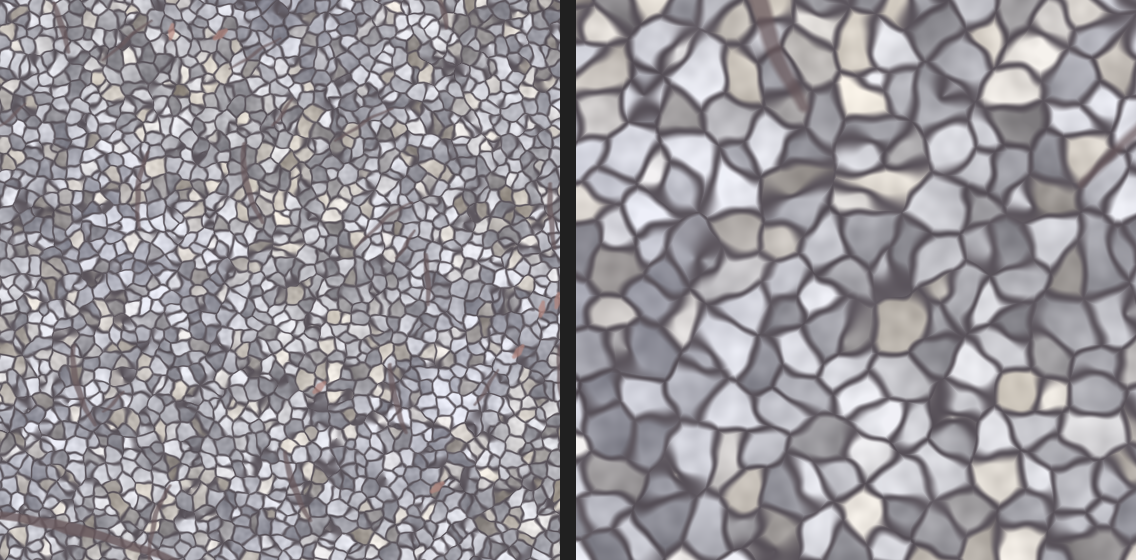
Left, the full canvas; right, a detail of the centre.
Give the GLSL for this texture, as a WebGL 2 fragment shader.

```glsl
#version 300 es
precision highp float;

uniform vec2 u_resolution;
out vec4 fragColor;

const float STONES_ACROSS = 41.0;
const float STONE_STRETCH = 0.32;   // strongest elongation
const float SIZE_SPREAD = 0.26;     // variation of stone radius
const float WARP = 0.22;            // roughness of the outlines
const float GAP_WIDTH = 0.31;       // softness of the dark joints
const float FACET = 0.12;           // tilt shading inside a stone
const vec3 GAP_COLOR = vec3(0.355, 0.33, 0.36);
const vec3 STONE_DARK = vec3(0.53, 0.515, 0.54);
const vec3 STONE_LIGHT = vec3(0.93, 0.92, 0.94);
const vec3 WARM_TINT = vec3(0.025, 0.012, -0.04);
const vec3 COOL_TINT = vec3(-0.015, 0.0, 0.012);
const vec3 TWIG_COLOR = vec3(0.41, 0.345, 0.36);
const vec3 CHIP_COLOR = vec3(0.71, 0.53, 0.50);
const int TWIGS = 20;
const int CHIPS = 7;
const float TWIG_LEAN = 1.2;        // mean direction in radians
const float TAU = 6.2831853;

vec2 hash2(vec2 p) {
    vec3 q = fract(p.xyx * vec3(0.1031, 0.1030, 0.0973));
    q += dot(q, q.yzx + 33.33);
    return fract((q.xx + q.yz) * q.zy);
}

float gradientNoise(vec2 p) {
    vec2 cell = floor(p), f = fract(p);
    vec2 u = f * f * f * (f * (f * 6.0 - 15.0) + 10.0);
    vec2 e = vec2(1.0, 0.0);
    float a = dot(hash2(cell) * 2.0 - 1.0, f);
    float b = dot(hash2(cell + e.xy) * 2.0 - 1.0, f - e.xy);
    float c = dot(hash2(cell + e.yx) * 2.0 - 1.0, f - e.yx);
    float d = dot(hash2(cell + e.xx) * 2.0 - 1.0, f - e.xx);
    return mix(mix(a, b, u.x), mix(c, d, u.x), u.y);
}

mat2 rotation(float angle) {
    float c = cos(angle), s = sin(angle);
    return mat2(c, -s, s, c);
}

// Packed stones: cells of stretched, weighted distance
vec3 gravel(vec2 uv) {
    vec2 p = uv * STONES_ACROSS;
    p += WARP * vec2(gradientNoise(p * 1.4), gradientNoise(p * 1.4 + 40.0));
    vec2 base = floor(p), nearestId = base, nearestOffset = vec2(0.0);
    float nearest = 1e3, second = 1e3;
    for (int y = -2; y <= 2; y++) {
        for (int x = -2; x <= 2; x++) {
            vec2 id = base + vec2(x, y);
            vec2 offset = p - id - hash2(id + 11.0);
            vec2 shape = hash2(id + 57.0);
            float stretch = 1.0 + STONE_STRETCH * shape.y;
            vec2 local = rotation(shape.x * TAU) * offset * vec2(1.0 / stretch, stretch);
            float d = length(local) - SIZE_SPREAD * hash2(id + 91.0).x;
            if (d < nearest) {
                second = nearest;
                nearest = d;
                nearestId = id;
                nearestOffset = offset;
            } else {
                second = min(second, d);
            }
        }
    }

    // Tone, tilt and tint of the stone
    vec2 look = hash2(nearestId + 133.0);
    vec2 tilt = hash2(nearestId + 177.0) * 2.0 - 1.0;
    float tone = look.x + FACET * 2.0 * dot(tilt, nearestOffset);
    tone += 0.22 * gradientNoise(uv * 95.0) + 0.2 * gradientNoise(uv * 5.0 + 9.0);
    vec3 stone = mix(STONE_DARK, STONE_LIGHT, clamp(tone, -0.1, 1.05));
    stone += mix(COOL_TINT, WARM_TINT, smoothstep(0.6, 1.0, look.y));
    stone += WARM_TINT * 0.7 * gradientNoise(uv * 3.0 + 21.0);

    vec3 gap = GAP_COLOR + 0.07 * gradientNoise(uv * 28.0);
    return mix(gap, stone, smoothstep(0.0, GAP_WIDTH, second - nearest));
}

// Coverage of a bent, tapered stroke
float stroke(vec2 p, float angle, float halfLength, float width, float bend) {
    vec2 q = rotation(angle) * p;
    q.y += bend * q.x * q.x + 0.006 * gradientNoise(p * 22.0);
    float along = clamp(q.x, -halfLength, halfLength);
    float taper = width * (1.0 - 0.5 * abs(along) / halfLength);
    float d = length(q - vec2(along, 0.0)) - taper;
    return 1.0 - smoothstep(-0.0025, 0.0025, d);
}

void main() {
    vec2 uv = gl_FragCoord.xy / u_resolution.y;
    vec3 color = gravel(uv);

    // Scattered twigs, then small warm chips
    for (int i = 0; i < TWIGS + CHIPS; i++) {
        vec2 seed = vec2(float(i) * 3.7, 5.0);
        vec2 place = hash2(seed), form = hash2(seed + 31.0);
        bool chip = i >= TWIGS;
        float angle = TWIG_LEAN + (form.x - 0.5) * 1.5;
        float halfLength = chip ? 0.012 : mix(0.025, 0.075, form.y);
        float width = chip ? 0.007 : mix(0.003, 0.007, form.x);
        float cover = stroke(uv - place, angle, halfLength, width, (form.y - 0.5) * 5.0);
        color = mix(color, chip ? CHIP_COLOR : TWIG_COLOR, cover * 0.72);
    }

    // One long branch across the lower left corner
    float branch = stroke(uv - vec2(0.13, 0.055), -0.24, 0.2, 0.010, 0.3);
    color = mix(color, TWIG_COLOR, branch * 0.8);

    fragColor = vec4(clamp(color, 0.0, 1.0), 1.0);
}
```
